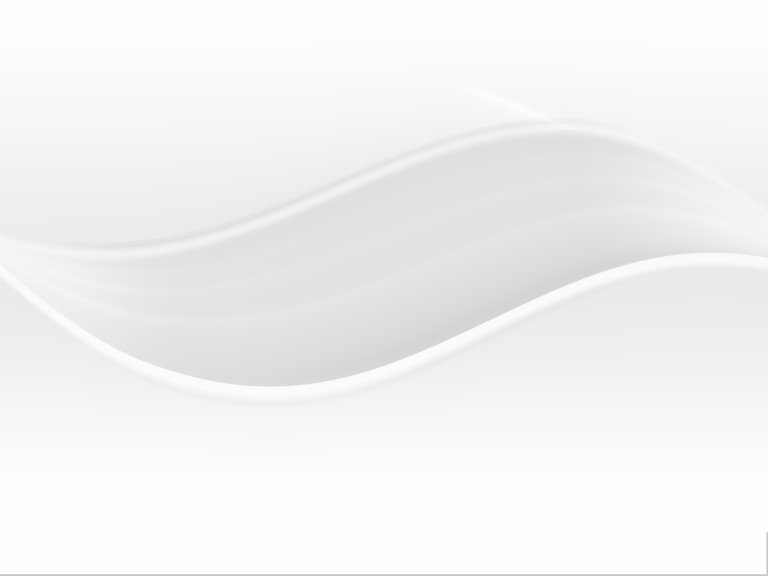
A Shadertoy shader for this background:

```glsl
// Soft grey satin wave with white rims, sweeping across a pale gradient.

// Height of the ribbon's upper rim.
float upperRim(float x) {
    float droop = max(x - 0.736, 0.0);
    return 0.666 - 0.1085 * cos(5.245 * (x - 0.137)) - 0.84 * droop * droop;
}

// Height of the ribbon's lower rim.
float lowerRim(float x) {
    float lift = max(0.195 - x, 0.0);
    return 0.4358 - 0.1163 * cos(5.459 * (x - 0.3516)) + 1.505 * lift * lift;
}

// Bell-shaped line of the given half width.
float bell(float d, float width) {
    return exp(-d * d / (width * width));
}

// Ridge with separate falloffs above and below its crest.
float ridge(float d, float above, float below) {
    return exp(-abs(d) / (d > 0.0 ? above : below));
}

// Pale backdrop, darkest behind the wave.
float backdrop(vec2 p) {
    float haze = smoothstep(0.1, 0.5, p.y) * smoothstep(1.02, 0.52, p.y);
    return mix(0.997, 0.925, haze);
}

// Satin folds; t runs from the lower rim (0) to the upper rim (1).
float satin(float x, float t) {
    float leftEnd = smoothstep(0.24, 0.0, x);
    float rightEnd = smoothstep(0.74, 1.0, x);
    float ends = max(leftEnd, rightEnd);
    float shade = 0.872 + 0.012 * smoothstep(0.5, 0.0, x);
    for (int i = 0; i < 3; i++) {
        float k = float(i);
        float crest = 0.45 + 0.27 * k - 0.04 * k * k + 0.03 * (x - 0.5);
        float strength = 0.026 - 0.005 * k + 0.035 * smoothstep(0.25, 0.5, abs(x - 0.5));
        shade += strength * ridge(t - crest, 0.05, 0.13);
    }
    shade = mix(shade, 0.968, 0.75 * ends);
    // Darker hollow along the lower rim
    shade -= 0.045 * smoothstep(0.15, 0.6, x) * ridge(t - 0.08, 0.11, 0.2);
    return min(shade, 0.99);
}

void mainImage(out vec4 fragColor, in vec2 fragCoord) {
    vec2 p = fragCoord / iResolution.xy;
    float px = 1.0 / iResolution.y;
    float top = upperRim(p.x), bottom = lowerRim(p.x);
    float du = p.y - top, dl = p.y - bottom;
    float shade = backdrop(p);

    // Shadows hugging the outside of the ribbon
    float middle = bell(p.x - 0.48, 0.3);
    shade -= 0.022 * middle * exp(-max(du, 0.0) / 0.07) * step(0.0, du);
    shade -= 0.008 * exp(-max(-dl, 0.0) / 0.06) * step(dl, 0.0);

    // Faint echo contours above and below
    float echo = smoothstep(0.03, 0.18, p.x) * smoothstep(0.85, 0.7, p.x);
    shade -= 0.022 * echo * smoothstep(0.024, 0.02, du) * step(0.0, du);
    shade -= 0.025 * echo * bell(du - 0.014, 0.003);
    shade -= 0.018 * smoothstep(0.1, 0.25, p.x) * smoothstep(0.95, 0.6, p.x) * bell(dl + 0.022, 0.005);

    // Light streak that joins the crest from the upper right
    float streak = p.y - 0.861 + 0.53 * (p.x - 0.586);
    float streakFade = smoothstep(0.56, 0.68, p.x) * smoothstep(0.84, 0.74, p.x);
    shade += 0.035 * streakFade * ridge(streak, 0.005, 0.014) * step(0.0, du);

    // Ribbon body
    float body = smoothstep(-px, px, dl - 0.009) * smoothstep(px, -px, du);
    float t = dl / max(top - bottom, 0.01);
    shade = mix(shade, satin(p.x, t), body);

    // White rims: soft above, crisp inner edge below
    float crestDim = 0.8 - 0.25 * bell(p.x - 0.68, 0.12);
    shade = mix(shade, 0.965, crestDim * bell(du, 0.009));
    float lowerBand = smoothstep(0.009 + px, 0.009 - px, dl) * smoothstep(-0.018, -0.004, dl);
    shade = mix(shade, 0.988, 0.9 * lowerBand);

    // Thin grey border at the bottom and lower right
    float border = smoothstep(0.004, 0.002, p.y);
    border = max(border, smoothstep(0.997, 0.999, p.x) * smoothstep(0.078, 0.074, p.y));
    shade = mix(shade, 0.78, border);

    fragColor = vec4(vec3(clamp(shade, 0.0, 1.0)), 1.0);
}
```
